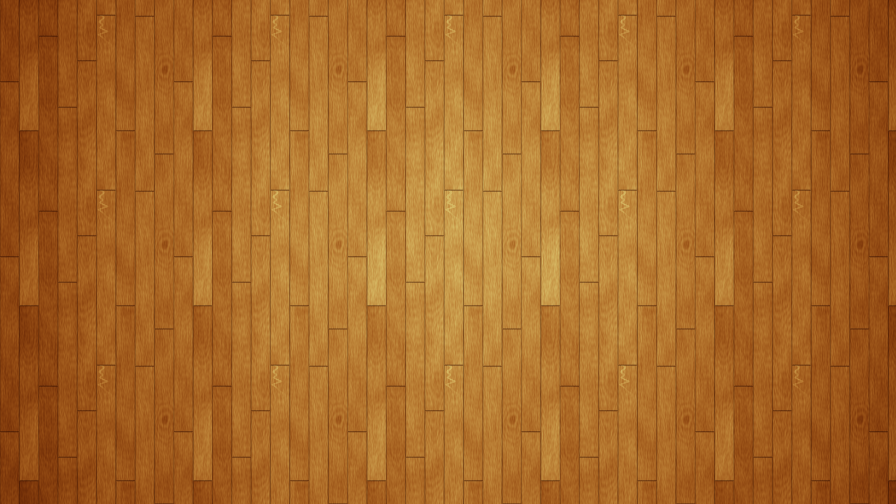
This texture is drawn by a WebGL 2 fragment shader. Its source:

```glsl
#version 300 es
precision highp float;

uniform vec2 u_resolution;
out vec4 fragColor;

// Nine boards make one tile: where each one's end joint falls, and how light it is
const float JOINT[9] = float[9](0.467, 0.747, 0.207, 0.613, 0.347, 0.087, 0.747, 0.093, 0.88);
const float TONE[9] = float[9](-0.04, 0.0, -0.15, 0.0, 0.02, 0.09, 0.0, 0.05, -0.04);
const vec2 BOARD = vec2(0.03832, 0.3472);

float hash(vec2 p) {
    return fract(sin(dot(p, vec2(127.1, 311.7))) * 43758.5);
}

float cornerSlope(vec2 cell, vec2 offset) {
    float angle = 6.2832 * hash(cell);
    return dot(vec2(cos(angle), sin(angle)), offset);
}

float gradientNoise(vec2 p) {
    vec2 i = floor(p), f = p - i;
    vec2 s = f * f * f * (f * (f * 6.0 - 15.0) + 10.0);
    vec2 e = vec2(1.0, 0.0);
    float low = mix(cornerSlope(i, f), cornerSlope(i + e, f - e), s.x);
    float high = mix(cornerSlope(i + e.yx, f - e.yx), cornerSlope(i + 1.0, f - 1.0), s.x);
    return mix(low, high, s.y);
}

float line(float dist, float halfWidth) {
    return clamp((halfWidth - dist) * u_resolution.y + 0.5, 0.0, 1.0);
}

vec3 woodColor(float light) {
    light = clamp(light, -0.35, 1.3);
    return vec3(0.54, 0.26, 0.06) + light * vec3(0.28, 0.26, 0.12)
         + light * light * vec3(-0.04, 0.07, 0.10);
}

// Lightness of the grain; board runs 0..1 across and from joint to joint
float grain(vec2 board, int column) {
    float id = float(column);
    vec2 q = board * BOARD + vec2(id * 3.7, id * 1.9);

    // Soft blotches, long fibres and fine pores
    float blotch = gradientNoise(q * vec2(32.0, 17.0));
    float light = 0.22 * blotch;
    light += 0.17 * gradientNoise(q * vec2(330.0, 22.0));
    light += 0.18 * gradientNoise(q * vec2(420.0, 130.0));

    // Arched growth rings, stronger on some boards
    float arch = board.y * 9.0 + 9.0 * pow(board.x - 0.5, 2.0) + 2.5 * blotch;
    light += (0.01 + 0.045 * hash(vec2(id, 4.0))) * sin(6.2832 * arch);

    // One board fades from dark to pale along its length
    if (column == 1) light += mix(-0.2, 0.2, smoothstep(0.0, 0.95, board.y));

    // Pale slanted flecks
    if (column == 5) {
        float path = board.x - 0.2 - 1.6 * board.y - 0.5 * gradientNoise(q * vec2(20.0, 90.0));
        light += 0.35 * smoothstep(0.14, 0.02, abs(path)) * smoothstep(0.2, 0.08, board.y);
    }

    // Dark stain under a joint
    if (column == 6) {
        float stain = length((board - vec2(0.45, 0.025)) * vec2(1.3, 16.0)) + blotch;
        light -= 0.22 * smoothstep(0.7, 0.1, stain);
    }

    // Knot with rings around it
    if (column == 8) {
        float ring = length((board - vec2(0.57, 0.52)) * vec2(1.5, 8.0));
        ring += 0.25 * gradientNoise(q * vec2(60.0, 40.0));
        light -= 0.3 * smoothstep(0.3, 0.05, ring);
        light += 0.09 * sin(ring * 22.0) * smoothstep(1.5, 0.3, ring);
    }
    return light;
}

void main() {
    vec2 p = gl_FragCoord.xy / u_resolution.y;
    float aspect = u_resolution.x / u_resolution.y;

    // Board layout, with joints staggered from column to column
    float across = p.x / BOARD.x;
    int column = int(mod(floor(across), 9.0));
    vec2 board = fract(vec2(across, (1.0 - p.y) / BOARD.y - JOINT[column]));

    // Light falls off from just above the centre
    vec2 fromCentre = (p / vec2(aspect, 1.0) - vec2(0.515, 0.54)) * 2.0;
    float light = 0.8 - 0.66 * pow(abs(fromCentre.x), 1.9) - 0.2 * fromCentre.y * fromCentre.y;
    light += 0.2 * exp(-4.0 * dot(fromCentre, fromCentre));
    light += TONE[column] + grain(board, column);
    vec3 color = woodColor(light);

    // Thin dark seams of uneven strength, and the end joints
    vec2 toEdge = min(board, 1.0 - board) * BOARD;
    float seamId = mod(floor(across + 0.5), 9.0);
    float seam = line(toEdge.x, 0.0012) * mix(0.4, 0.8, hash(vec2(seamId, 9.0)));
    seam *= 0.9 + 0.4 * gradientNoise(vec2(seamId * 5.3, board.y * 12.0));
    float joint = 0.65 * line(toEdge.y, 0.0013);
    color = mix(color, color * vec3(0.52, 0.4, 0.3), max(seam, joint));

    fragColor = vec4(color, 1.0);
}
```
